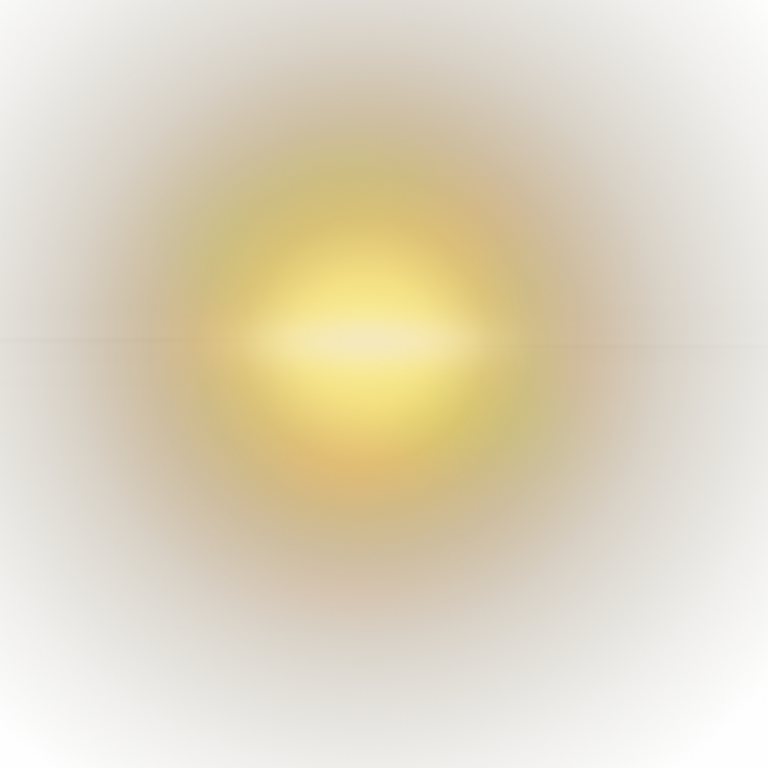
Give the GLSL for this background, as a three.js fragment shader.

```glsl
// A soft golden glow with a pale flattened core, fading through beige to white.
varying vec2 vUv;

const vec2 CENTER = vec2(0.475, 0.556);
const vec3 GOLD = vec3(0.945, 0.850, 0.485);
const vec3 OCHRE = vec3(0.850, 0.752, 0.465);
const vec3 KHAKI = vec3(0.808, 0.732, 0.530);
const vec3 SAND = vec3(0.806, 0.742, 0.625);
const vec3 TAUPE = vec3(0.822, 0.772, 0.690);
const vec3 LINEN = vec3(0.846, 0.815, 0.768);
const vec3 MIST = vec3(0.876, 0.862, 0.834);
const vec3 PEARL = vec3(0.935, 0.933, 0.924);
const vec3 WHITE = vec3(0.995);
const vec3 LEMON = vec3(0.980, 0.940, 0.585);
const vec3 CREAM = vec3(0.960, 0.910, 0.745);
const vec3 WARM_SHIFT = vec3(0.030, -0.012, -0.008);
const vec3 OLIVE_SHIFT = vec3(-0.008, 0.014, -0.030);
const float STREAK_DEPTH = 0.010;
const float GRAIN = 0.004;

float hash(vec2 p) {
  return fract(sin(dot(p, vec2(127.1, 311.7))) * 43758.5453);
}

float noise(vec2 p) {
  vec2 cell = floor(p);
  vec2 f = fract(p);
  f = f * f * (3.0 - 2.0 * f);
  float low = mix(hash(cell), hash(cell + vec2(1.0, 0.0)), f.x);
  float high = mix(hash(cell + vec2(0.0, 1.0)), hash(cell + vec2(1.0)), f.x);
  return mix(low, high, f.y);
}

// Gaussian spot with separate widths across and up
float spot(vec2 p, vec2 at, vec2 size) {
  vec2 q = (p - at) / size;
  return exp(-dot(q, q));
}

// Blends toward the next colour of a radial gradient
vec3 stop(vec3 color, vec3 next, float from, float to, float r) {
  return mix(color, next, clamp((r - from) / (to - from), 0.0, 1.0));
}

vec3 halo(float r) {
  vec3 c = stop(GOLD, OCHRE, 0.08, 0.16, r);
  c = stop(c, KHAKI, 0.16, 0.22, r);
  c = stop(c, SAND, 0.22, 0.28, r);
  c = stop(c, TAUPE, 0.28, 0.325, r);
  c = stop(c, LINEN, 0.325, 0.38, r);
  c = stop(c, MIST, 0.38, 0.443, r);
  c = stop(c, PEARL, 0.443, 0.56, r);
  return stop(c, WHITE, 0.56, 0.69, r);
}

void main() {
  vec2 p = vUv - CENTER;
  float r = length(p);
  vec3 color = halo(r);

  // Warm and olive drifts in the halo
  float warm = spot(p, vec2(-0.02, -0.165), vec2(0.11, 0.06));
  warm += 0.6 * spot(p, vec2(0.14, 0.16), vec2(0.08, 0.07));
  warm += 0.6 * spot(p, vec2(-0.21, 0.0), vec2(0.06, 0.05));
  warm += 0.4 * spot(p, vec2(0.29, -0.03), vec2(0.05, 0.10));
  warm += 0.4 * spot(p, vec2(-0.03, -0.325), vec2(0.12, 0.04));
  float olive = spot(p, vec2(0.09, -0.10), vec2(0.08, 0.06));
  olive += 0.8 * spot(p, vec2(0.22, -0.11), vec2(0.07, 0.08));
  olive += 0.8 * spot(p, vec2(-0.19, 0.14), vec2(0.09, 0.08));
  olive += 0.6 * spot(p, vec2(-0.03, 0.22), vec2(0.12, 0.06));
  color += WARM_SHIFT * warm + OLIVE_SHIFT * olive;

  // Bright core crossed by a pale band
  color = mix(color, LEMON, 0.95 * spot(p, vec2(0.0), vec2(0.115, 0.075)));
  color = mix(color, CREAM, 0.95 * spot(p, vec2(0.005, 0.0), vec2(0.13, 0.032)));

  // Faint level streaks and a thin, slightly tilted seam
  float band = exp(-pow(p.y / 0.055, 2.0)) * smoothstep(0.15, 0.4, abs(p.x));
  color -= STREAK_DEPTH * band * noise(vec2(p.x * 3.0, p.y * 90.0));
  float seamY = mix(0.001, -0.007, smoothstep(-0.1, 0.15, p.x));
  float seam = exp(-pow((p.y - seamY) / 0.0025, 2.0));
  color -= STREAK_DEPTH * seam * smoothstep(0.02, 0.3, abs(p.x));

  // Slight grain to break up banding
  color += GRAIN * (hash(floor(vUv * 512.0)) - 0.5);
  gl_FragColor = vec4(clamp(color, 0.0, 1.0), 1.0);
}
```
